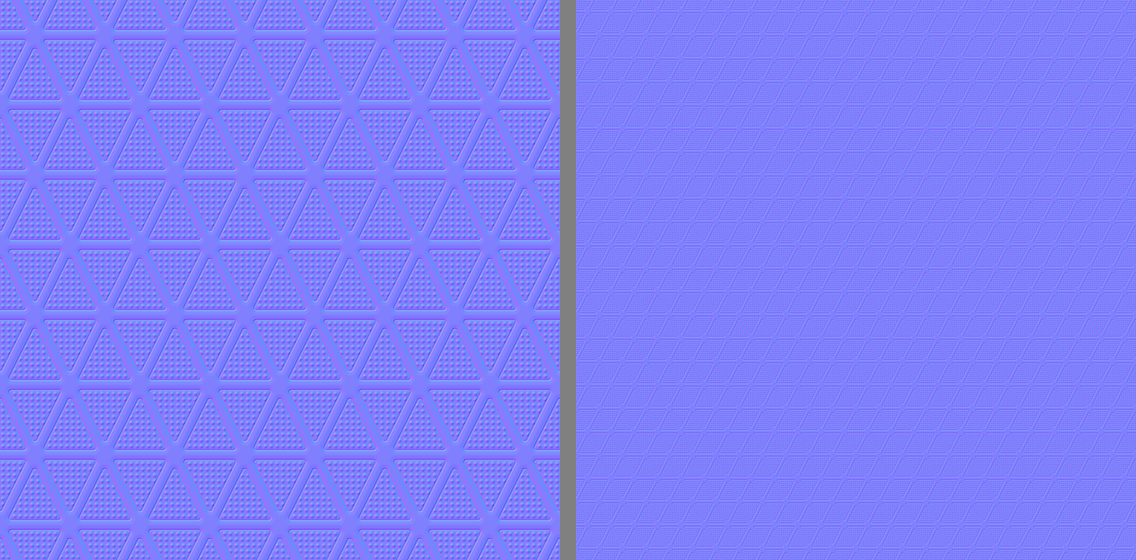
Left: one tile. Right: repeated 3 by 3.
Write a WebGL 1 fragment shader that draws this texture map.

```glsl
precision highp float;
// Tangent-space normal map of dimpled tread: raised rounded triangles on a lattice of
// shallow channels, each with a thin rim around a floor covered by a square dimple grid.
// A height field in lattice cells is differentiated; green points down the canvas.

uniform vec2 u_resolution;

#define CELLS 8.0          // triangles across and rows down, even so that it tiles
#define DIMPLES 12.0       // dimples per cell side
#define CHANNEL 0.050      // half width of a channel
#define ROUND 0.053        // corner radius of a panel
#define RIM_HEIGHT 0.0075  // rise from channel to rim
#define RIM_BEVEL 0.017    // width of each rim slope
#define RIM_WIDTH 0.024    // from outline to the inner slope
#define FLOOR_DROP 0.0045  // fall from rim to dimpled floor
#define CHANNEL_SAG 0.0030 // gentle hollow along the channel
#define DIMPLE_DEPTH 0.0100
#define DIMPLE_RADIUS 0.44 // in dimple spacings

float segmentDistance(vec2 p, vec2 a, vec2 b) {
  vec2 ab = b - a;
  return length(p - a - ab * clamp(dot(p - a, ab) / dot(ab, ab), 0.0, 1.0));
}

// Fold into one triangle: base on y = 0, tip at (0, 1), mirrored in x.
vec2 foldTriangle(vec2 p) {
  float y = p.y - 0.5;
  float x = p.x - 0.5 * mod(floor(y), 2.0);
  float v = fract(y);
  float u = abs(fract(x) - 0.5);
  if (u > 0.5 * (1.0 - v)) return vec2(0.5 - u, 1.0 - v);
  return vec2(u, v);
}

// Signed distance to the panel outline, negative inside.
float panelDistance(vec2 p) {
  float inset = CHANNEL + ROUND;
  float inradius = 1.0 / (1.0 + sqrt(5.0));
  float size = 1.0 - inset / inradius;
  vec2 q = foldTriangle(p) - vec2(0.0, inset);
  vec2 corner = vec2(0.5 * size, 0.0);
  float d = min(segmentDistance(q, vec2(0.0), corner),
                segmentDistance(q, corner, vec2(0.0, size)));
  bool inside = q.y > 0.0 && 2.0 * q.x + q.y < size;
  return (inside ? -d : d) - ROUND;
}

float surfaceHeight(vec2 p) {
  float s = panelDistance(p);
  float rim = RIM_HEIGHT * (1.0 - smoothstep(-RIM_BEVEL, 0.0, s));
  float sag = CHANNEL_SAG * smoothstep(0.0, CHANNEL, s);
  float inner = 1.0 - smoothstep(-RIM_WIDTH - RIM_BEVEL, -RIM_WIDTH, s);

  // Dimples are cut off where the floor meets the rim.
  float r = length(fract(p * DIMPLES) - 0.5);
  float dimple = DIMPLE_DEPTH * (1.0 - smoothstep(0.0, DIMPLE_RADIUS, r));
  return rim - sag - inner * (dimple + FLOOR_DROP);
}

vec3 surfaceNormal(vec2 p) {
  vec2 e = vec2(0.004, 0.0);
  vec2 gradient = vec2(surfaceHeight(p + e.xy) - surfaceHeight(p - e.xy),
                       surfaceHeight(p + e.yx) - surfaceHeight(p - e.yx)) / (2.0 * e.x);
  return normalize(vec3(-gradient.x, gradient.y, 1.0));
}

void main() {
  // Average four samples per pixel for smooth edges.
  vec3 normal = vec3(0.0);
  for (int j = 0; j < 2; j++) {
    for (int i = 0; i < 2; i++) {
      vec2 offset = (vec2(float(i), float(j)) - 0.5) * 0.5;
      normal += surfaceNormal((gl_FragCoord.xy + offset) / u_resolution * CELLS);
    }
  }
  gl_FragColor = vec4(normal * 0.125 + 0.5, 1.0);
}
```
